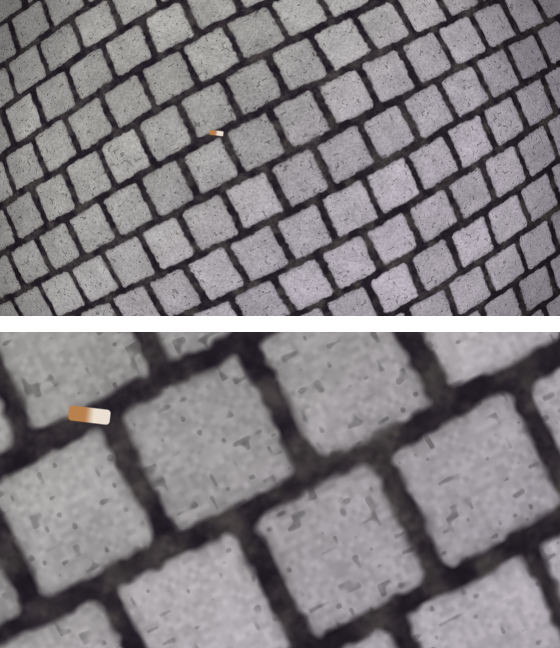
Top: the whole. Bottom: its middle third, enlarged.
A Shadertoy shader for this texture:

```glsl
// Square cobblestones in slanted running bond, seen through a barrel lens, with dark sandy joints.

// Layout, in canvas heights
const float PITCH = 0.1645;       // size of one stone plus its joint
const float TILT = 0.471;         // slope of the rows, radians
const float BARREL = 0.28;        // lens bulge
const vec2 ROW_START = vec2(0.0, 0.02);
const float BOND_START = 0.18;    // stone centre in the even rows, in pitches
const float BOND_SHIFT = 0.54;    // extra shift of the odd rows
const float BOND_DRIFT = 0.06;    // slip per row in the lower half

// Stone shape, in pitches
const float JOINT = 0.145;
const float CORNER = 0.075;
const float SIZE_JITTER = 0.018;
const float TURN_JITTER = 0.07;
const float EDGE_WOBBLE = 0.035;
const float EDGE_SOFT = 0.03;

// Colours
const vec3 STONE_WARM = vec3(0.635, 0.63, 0.62);
const vec3 STONE_COOL = vec3(0.665, 0.64, 0.675);
const vec3 JOINT_DARK = vec3(0.13, 0.11, 0.14);
const vec3 JOINT_SAND = vec3(0.27, 0.25, 0.25);
const vec3 STUB_TAN = vec3(0.72, 0.50, 0.30);
const vec3 STUB_WHITE = vec3(0.92, 0.88, 0.82);

// Wear
const float STONE_TONE = 0.13;
const float MOTTLE = 0.20;
const float GRAIN = 0.16;
const float PITS = 0.22;
const float VIGNETTE = 0.28;

// Litter stub
const vec2 STUB_POS = vec2(-0.201, 0.079);
const vec2 STUB_HALF = vec2(0.022, 0.008);

float hash(vec2 p) {
    return fract(sin(dot(p, vec2(127.1, 311.7))) * 43758.5453);
}

float noise(vec2 p) {
    vec2 i = floor(p), f = fract(p);
    f = f * f * (3.0 - 2.0 * f);
    return mix(mix(hash(i), hash(i + vec2(1, 0)), f.x),
               mix(hash(i + vec2(0, 1)), hash(i + vec2(1, 1)), f.x), f.y);
}

float fbm(vec2 p) {
    float sum = 0.0, amp = 0.5;
    for (int i = 0; i < 4; i++) {
        sum += amp * noise(p);
        p = p * 2.03 + 17.3;
        amp *= 0.5;
    }
    return sum / 0.9375;
}

mat2 rotation(float a) {
    float c = cos(a), s = sin(a);
    return mat2(c, -s, s, c);
}

float roundBox(vec2 p, vec2 halfSize, float r) {
    vec2 q = abs(p) - halfSize + r;
    return length(max(q, 0.0)) + min(max(q.x, q.y), 0.0) - r;
}

// Signed distance to the nearest stone, in pitches; also gives the stone's index
float stoneDistance(vec2 g, out vec2 id) {
    float row = floor(g.y + 1.0);
    float shift = BOND_START + BOND_SHIFT * mod(row, 2.0) - BOND_DRIFT * min(row, 0.0);
    float along = g.x - shift + 0.5;
    id = vec2(floor(along), row);
    vec2 local = vec2(fract(along), fract(g.y)) - 0.5;
    local = rotation((hash(id + 3.7) - 0.5) * TURN_JITTER) * local;
    vec2 jitter = vec2(hash(id + 11.3), hash(id + 23.9)) * 2.0 - 1.0;
    return roundBox(local, vec2(0.5 - 0.5 * JOINT) + SIZE_JITTER * jitter, CORNER);
}

void mainImage(out vec4 fragColor, in vec2 fragCoord) {
    vec2 p = (fragCoord - 0.5 * iResolution.xy) / iResolution.y;
    float pixel = 1.0 / iResolution.y;

    // Lens bulge, row slope and irregular laying
    vec2 g = rotation(TILT) * p * (1.0 + BARREL * dot(p, p)) / PITCH + ROW_START;
    vec2 bend = vec2(noise(g * 3.5), noise(g * 3.5 + 41.0)) - 0.5;
    vec2 id;
    float d = stoneDistance(g + EDGE_WOBBLE * bend, id);
    d += EDGE_WOBBLE * (noise(g * 14.0) - 0.5);

    // Stone face: own tone, blotches, grain and dark pits
    vec3 stone = mix(STONE_WARM, STONE_COOL, smoothstep(-0.6, 0.6, p.x - p.y));
    float tone = 1.0 + STONE_TONE * (hash(id) - 0.5);
    tone += MOTTLE * (fbm(g * 3.0 + id * 5.1) - 0.5);
    tone += GRAIN * (noise(g * 28.0) - 0.5);
    tone -= PITS * smoothstep(0.78, 0.95, noise(g * 17.0 + 9.0));
    tone -= 0.12 * smoothstep(-0.09, 0.0, d);
    stone *= tone;

    // Joint filling, with patches of lighter sand
    float sand = smoothstep(0.25, 0.85, fbm(g * 5.0 + 70.0));
    vec3 joint = mix(JOINT_DARK, JOINT_SAND, sand) * (0.85 + 0.3 * noise(g * 24.0));

    float soft = max(EDGE_SOFT, pixel / PITCH);
    vec3 color = mix(stone, joint, smoothstep(-soft, soft, d));
    color *= 1.0 - VIGNETTE * smoothstep(0.65, 1.05, length(p - vec2(-0.04, -0.06)));

    // Small stub lying on a joint
    vec2 s = rotation(-0.12) * (p - STUB_POS);
    vec3 stub = mix(STUB_TAN, STUB_WHITE, smoothstep(-0.006, 0.006, s.x));
    color = mix(color, stub, smoothstep(pixel, -pixel, roundBox(s, STUB_HALF, 0.004)));

    fragColor = vec4(color, 1.0);
}
```
